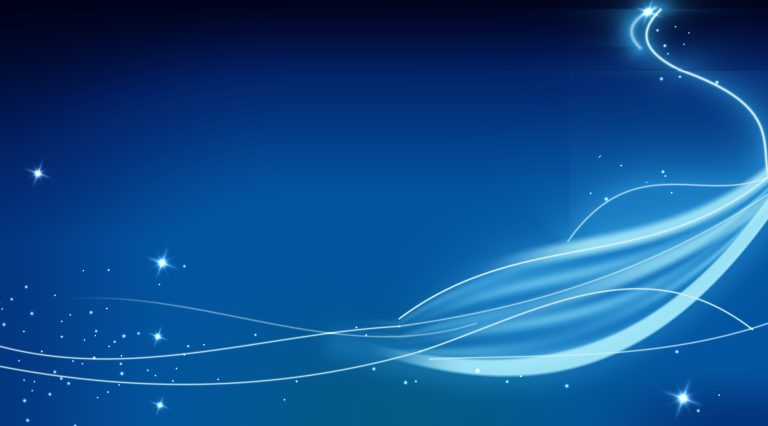
Reproduce this background procedurally as a Shadertoy shader.

```glsl
// Luminous cyan veils and fine strands sweeping across a starry blue field.

const float WIDTH = 1.8; // canvas width, in canvas heights
const vec3 NIGHT = vec3(0.0, 0.005, 0.10);
const vec3 DEEP = vec3(0.01, 0.12, 0.39);
const vec3 AZURE = vec3(0.01, 0.33, 0.63);
const vec3 TEAL = vec3(0.02, 0.36, 0.49);
const vec3 CYAN = vec3(0.18, 0.62, 0.87);
const vec3 ICE = vec3(0.66, 0.92, 0.98);

vec2 hash22(vec2 p) {
    vec3 q = fract(p.xyx * vec3(0.1031, 0.1030, 0.0973));
    q += dot(q, q.yzx + 33.33);
    return fract((q.xx + q.yz) * q.zy);
}

float bell(float d, float width) { return exp(-d * d / (width * width)); }

// Cubic through four values spaced evenly over a span.
float curve(float x, vec2 span, vec4 c) {
    float t = clamp((x - span.x) / (span.y - span.x), 0.0, 1.0);
    float a = 3.0 * t - 1.0, b = 3.0 * t - 2.0, r = 1.0 - t;
    return dot(c, 0.5 * vec4(a * b * r, -9.0 * t * b * r, 9.0 * t * a * r, t * a * b));
}

// Approximate distance to a curve, including its ends.
float strand(vec2 p, vec2 span, vec4 c) {
    float x = clamp(p.x, span.x, span.y), e = 0.004;
    float slope = (curve(x + e, span, c) - curve(x - e, span, c)) / (2.0 * e);
    return length(vec2(p.x - x, (p.y - curve(x, span, c)) * inversesqrt(1.0 + slope * slope)));
}

// Soft-edged coverage between two heights.
float sheet(float y, float low, float high, float soft) {
    return smoothstep(-soft, soft, y - low) * (1.0 - smoothstep(-soft, soft, y - high));
}

vec3 backdrop(vec2 p) {
    float light = clamp((1.03 - p.y) / 0.6, 0.0, 1.0);
    light *= mix(0.5, 1.0, smoothstep(-0.1, 0.7, p.x));
    light *= 1.0 - 0.5 * (1.0 - smoothstep(0.0, 0.22, p.y)) * smoothstep(1.15, 1.7, p.x);
    vec3 col = mix(NIGHT, DEEP, smoothstep(0.0, 0.4, light));
    col = mix(col, AZURE, smoothstep(0.2, 0.9, light));
    return mix(col, TEAL, 0.75 * exp(-dot(p - vec2(0.94, 0.02), (p - vec2(0.94, 0.02)) * vec2(5.0, 16.0))));
}

// Star with a bright core and eight tapering rays.
float sparkle(vec2 p, float size) {
    vec2 q = abs(mat2(0.94, 0.34, -0.34, 0.94) * p) / size;
    vec2 d = abs(vec2(q.x + q.y, q.x - q.y)) * 0.7071;
    float rays = exp(-14.0 * min(q.x, q.y) - 2.5 * max(q.x, q.y));
    rays += 0.6 * exp(-16.0 * min(d.x, d.y) - 4.0 * max(d.x, d.y));
    return rays * (1.0 - smoothstep(0.6, 1.2, length(q))) + 0.7 * bell(length(q), 0.22);
}

// Cellular dust, one possible mote in each cell.
float dust(vec2 p, float cells, float density, float pixel) {
    vec2 id = floor(p * cells);
    float sum = 0.0;
    for (int k = 0; k < 9; k++) {
        vec2 cell = id + vec2(k % 3 - 1, k / 3 - 1);
        vec2 pick = hash22(cell + 71.0);
        float d = length(p - (cell + hash22(cell)) / cells);
        sum += step(pick.x, density) * bell(d, max(0.0012 + 0.0024 * pick.y * pick.y, pixel));
    }
    return sum;
}

void mainImage(out vec4 fragColor, in vec2 fragCoord) {
    vec2 p = fragCoord / iResolution.xy * vec2(WIDTH, 1.0);
    float pixel = 1.0 / iResolution.y;
    float fine = max(0.0022, 0.8 * pixel);
    vec3 col = backdrop(p);

    // Curves that bound the veils
    vec2 wide = vec2(0.936, 1.8), hem = vec2(0.80, 1.8), crest = vec2(1.332, 1.8);
    vec4 upperC = vec4(0.252, 0.383, 0.444, 0.584), foldC = vec4(0.234, 0.290, 0.388, 0.544);
    vec4 hemC = vec4(0.194, 0.119, 0.182, 0.486), crestC = vec4(0.435, 0.556, 0.565, 0.584);
    float upper = curve(p.x, wide, upperC), fold = curve(p.x, wide, foldC);
    float low = curve(p.x, hem, hemC);
    float lip = curve(p.x, hem, vec4(0.199, 0.156, 0.228, 0.535));
    float top = curve(p.x, crest, crestC);

    // Rising tail at the right; axes are swapped
    float tail = strand(p.yx, vec2(0.591, 0.836), vec4(1.8, 1.791, 1.746, 1.593));
    tail = min(tail, strand(p.yx, vec2(0.836, 0.977), vec4(1.593, 1.528, 1.517, 1.548)));
    float loop = strand(p.yx, vec2(0.888, 0.981), vec4(1.50, 1.481, 1.490, 1.535));

    // Halos
    float upperD = strand(p, wide, upperC), crestD = strand(p, crest, crestC);
    float reach = smoothstep(0.85, 1.3, p.x);
    col = mix(col, CYAN, 0.65 * reach * exp(-17.0 * min(upperD, crestD)));
    col = mix(col, CYAN, 0.55 * exp(-26.0 * min(tail, loop)) + 0.3 * bell(loop, 0.03));
    col = mix(col, CYAN, 0.3 * bell(strand(p, hem, hemC), 0.04));

    // Veils with flowing pleats
    float across = (p.y - low) / max(upper - low, 0.01);
    float pleats = 0.5 + 0.3 * sin(across * 19.0 + p.x * 4.0) + 0.2 * sin(across * 37.0 - p.x * 7.0);
    float body = sheet(p.y, low, upper, 0.006) * smoothstep(0.8, 1.2, p.x);
    col = mix(col, mix(AZURE, CYAN, 0.6 + 0.5 * pleats), 0.75 * body);
    col = mix(col, ICE, 0.4 * body * pleats * pleats);
    col = mix(col, ICE, 0.6 * sheet(p.y, fold - 0.035, fold, 0.012) * smoothstep(1.05, 1.6, p.x));
    col = mix(col, ICE, 0.9 * sheet(p.y, low, lip, 0.005) * smoothstep(0.85, 1.1, p.x));
    float wing = sheet(p.y, upper, top, 0.004) * smoothstep(1.32, 1.4, p.x);
    col = mix(col, mix(CYAN, AZURE, 0.5 * smoothstep(upper, top, p.y)), 0.7 * wing);
    col = mix(col, ICE, 0.85 * sheet(p.y, upper - 0.012, upper + 0.025, 0.012) * smoothstep(1.1, 1.4, p.x));

    // Fine strands
    float lines = bell(upperD, fine) + 0.7 * bell(crestD, fine) + bell(tail, 1.5 * fine);
    lines += 0.6 * bell(loop, 2.0 * fine) + 0.6 * bell(strand(p, wide, foldC), fine);
    lines += 0.45 * bell(strand(p, vec2(0.117, 1.116), vec4(0.294, 0.276, 0.217, 0.241)), fine) * smoothstep(0.1, 0.5, p.x);
    lines += 0.8 * bell(strand(p, vec2(0.0, 0.936), vec4(0.187, 0.159, 0.196, 0.234)), fine);
    lines += 0.8 * bell(strand(p, vec2(0.0, 0.985), vec4(0.140, 0.100, 0.110, 0.175)), fine);
    lines += 0.9 * bell(strand(p, vec2(0.985, 1.763), vec4(0.175, 0.271, 0.322, 0.227)), fine);
    lines += 0.7 * bell(strand(p, vec2(1.008, 1.8), vec4(0.157, 0.164, 0.182, 0.241)), fine);
    col = mix(col, vec3(0.82, 0.94, 0.97), min(lines, 1.0));

    // Dust and stars
    float density = 0.45 * bell(length((p - vec2(0.1, 0.16)) * vec2(0.6, 1.0)), 0.17);
    density += 0.35 * bell(length(p - vec2(1.61, 0.91)), 0.09);
    density += 0.12 * bell(p.y - 0.13, 0.08) + 0.12 * reach * bell(p.y - top - 0.03, 0.06);
    float stars = 0.85 * dust(p, 32.0, density, 0.8 * pixel);
    stars += sparkle(p - vec2(0.380, 0.383), 0.042) + sparkle(p - vec2(0.089, 0.593), 0.036);
    stars += sparkle(p - vec2(1.601, 0.065), 0.052) + sparkle(p - vec2(1.519, 0.972), 0.038);
    stars += sparkle(p - vec2(0.370, 0.210), 0.028) + sparkle(p - vec2(0.375, 0.049), 0.026);
    col += vec3(0.80, 0.92, 1.0) * stars;
    fragColor = vec4(clamp(col, 0.0, 1.0), 1.0);
}
```
